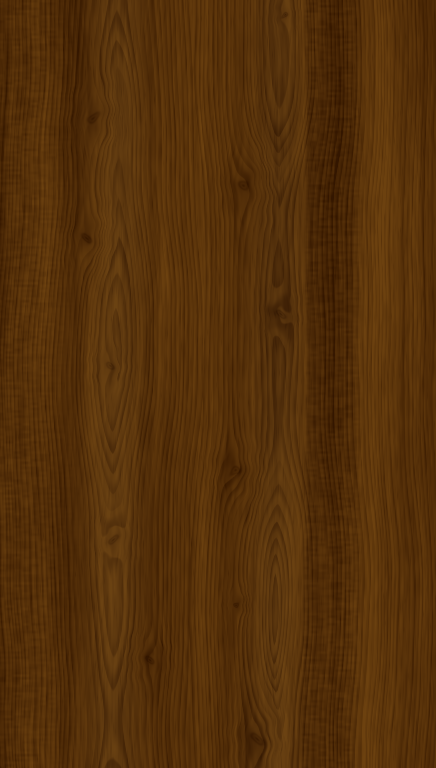
A Shadertoy shader for this texture:

```glsl
// Dark walnut veneer: growth rings are contours of two long cones cut lengthwise,
// which gives pointed arches on two columns and straight grain between them.
// Scattered knots bend the rings; fibres, pores and tonal bands finish the wood.

#define RINGS 105.0
#define RING_DEPTH 0.42
#define FIBRE_DEPTH 0.62
#define PORE_DEPTH 0.16
#define BAND_DEPTH 0.09
#define KNOTS 11
#define KNOT_SIZE 0.021
#define COLUMN_A 0.265
#define COLUMN_B 0.635
#define DARK_WOOD vec3(0.215, 0.100, 0.004)
#define LIGHT_WOOD vec3(0.405, 0.245, 0.060)

float hash(vec2 p) {
    vec3 q = fract(vec3(p.xyx) * 0.1031);
    q += dot(q, q.yzx + 33.33);
    return fract((q.x + q.y) * q.z);
}

float noise(vec2 p) {
    vec2 i = floor(p), f = fract(p);
    f = f * f * (3.0 - 2.0 * f);
    return mix(mix(hash(i), hash(i + vec2(1, 0)), f.x),
               mix(hash(i + vec2(0, 1)), hash(i + vec2(1, 1)), f.x), f.y);
}

float bump(float x, float centre, float width) {
    float d = (x - centre) / width;
    return exp(-d * d);
}

// Distance from the heart of a cone whose depth drifts along the board
float coneRings(float dx, float y, float seed) {
    float depth = 0.046 + 0.030 * sin(4.3 * y + seed)
                + 0.011 * sin(10.3 * y + 2.0 * seed);
    return pow(pow(abs(dx) + 0.0005, 1.55) + pow(depth, 1.55), 1.0 / 1.55);
}

// Short dark vessel lines, one per jittered cell
float pores(vec2 p) {
    vec2 q = p * vec2(190.0, 15.0);
    q.y += 17.0 * hash(vec2(floor(q.x), 5.0));
    vec2 cell = floor(q), f = fract(q);
    float centre = mix(0.35, 0.65, hash(cell + 3.0));
    float halfLength = mix(0.15, 0.48, hash(cell + 9.0));
    float across = 1.0 - smoothstep(0.05, 0.35, abs(f.x - centre));
    float along = 1.0 - smoothstep(0.0, halfLength, abs(f.y - 0.5));
    return across * along * hash(cell + 21.0);
}

void mainImage(out vec4 fragColor, in vec2 fragCoord) {
    vec2 p = fragCoord / iResolution.x;
    float height = iResolution.y / iResolution.x;

    // Slow sideways waver of the grain, livelier at the left edge
    float s = p.x + 0.006 * sin(2.3 * p.y + 3.0 * p.x)
            + 0.0025 * sin(7.0 * p.y + 9.0 * p.x)
            + 0.001 * sin(21.0 * p.y + 15.0 * p.x)
            + 0.005 * bump(p.x, 0.08, 0.10) * sin(11.0 * p.y + 2.0 * sin(4.0 * p.y));

    // Knots push the grain aside and carry a dark heart
    float swell = 0.0, heart = 0.0, halo = 0.0;
    for (int i = 0; i < KNOTS; i++) {
        float k = float(i);
        float side = i % 2 == 0 ? COLUMN_B : COLUMN_A;
        vec2 centre = vec2(side + 0.20 * (hash(vec2(k, 1.7)) - 0.5),
                           (k + 0.2 + 0.6 * hash(vec2(k, 8.3))) / float(KNOTS) * height);
        float size = KNOT_SIZE * mix(0.45, 1.0, hash(vec2(k, 4.1)));
        vec2 d = (p - centre) / size;
        d += 0.25 * sin(2.1 * d.yx + k);
        float reach = exp(-dot(d * vec2(0.45, 0.24), d * vec2(0.45, 0.24)));
        s -= 0.75 * (p.x - centre.x) * reach;
        swell += 0.9 * size * reach;
        float r = length(d * vec2(0.9, 1.0));
        heart += (1.0 - smoothstep(0.15, 0.9, r)) * (0.75 + 0.25 * cos(13.0 * r));
        halo += exp(-0.35 * r * r);
    }

    // Ring field and its uneven, one-sided dark lines
    float g = min(coneRings(s - COLUMN_A, p.y, 0.6), coneRings(s - COLUMN_B, p.y, 3.4));
    g += swell + 0.004 * (noise(vec2(s * 45.0, p.y * 7.0)) - 0.5);
    float phase = g * RINGS + 2.2 * noise(vec2(g * 22.0, p.y * 0.7));
    float soft = clamp(fwidth(phase), 0.12, 0.6);
    float f = fract(phase);
    float ring = smoothstep(0.2, 0.85, f) * (1.0 - smoothstep(1.0 - soft, 1.0, f));
    ring *= mix(0.15, 1.0, hash(vec2(floor(phase), 2.0)));

    // Fibres, coarse to fine
    float fibre = 0.30 * noise(vec2(g * 170.0, p.y * 2.0))
                + 0.30 * noise(vec2(s * 120.0, p.y * 2.6))
                + 0.40 * noise(vec2(s * 270.0, p.y * 24.0)) - 0.5;

    // Broad lengthwise bands and cloudy shade
    float darkStrip = smoothstep(0.690, 0.705, s) * (1.0 - smoothstep(0.80, 0.835, s));
    float bands = BAND_DEPTH * cos(6.2832 * (s - 0.27) / 0.195)
                - 0.24 * bump(s, 0.02, 0.12) - 0.12 * bump(s, 0.175, 0.018)
                - 0.22 * darkStrip - 0.16 * bump(s, 1.01, 0.05)
                + 0.10 * bump(s, 0.89, 0.06) - 0.09 * bump(s, 0.53, 0.022);
    float cloud = 0.22 * (noise(vec2(s * 10.0, p.y * 1.7)) - 0.5)
                + 0.26 * (noise(vec2(s * 38.0, p.y * 0.8 + 7.0)) - 0.5);

    // Cross ripple on the darker strips
    float strip = bump(s, 0.05, 0.09) + darkStrip;
    float ripple = strip * 0.24 * (noise(vec2(p.x * 50.0, p.y * 170.0)) - 0.5);

    float tone = 0.76 + bands + cloud + ripple + FIBRE_DEPTH * fibre
               - RING_DEPTH * ring - PORE_DEPTH * pores(vec2(s, p.y))
               - 0.45 * heart - 0.12 * halo;
    vec3 wood = mix(DARK_WOOD, LIGHT_WOOD, clamp(tone, -0.1, 1.08));

    // Columns are greyer, straight grain is warmer
    float column = bump(s, COLUMN_A, 0.06) + bump(s, COLUMN_B, 0.06);
    wood += mix(vec3(0.004, -0.001, -0.005), vec3(-0.003, 0.002, 0.008), column);
    fragColor = vec4(clamp(wood, 0.0, 1.0), 1.0);
}
```
